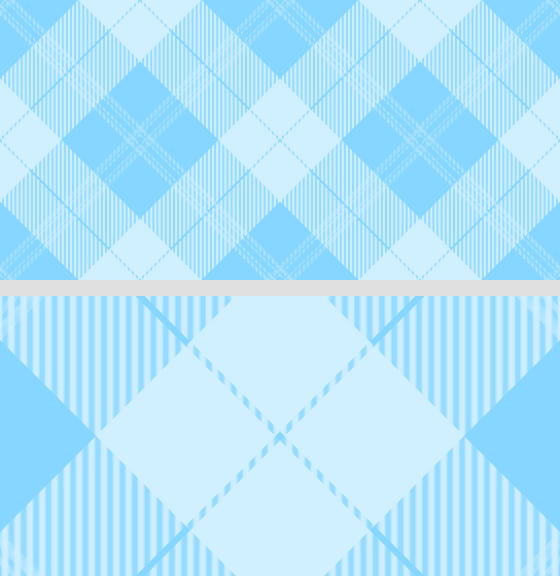
Top, the full canvas; bottom, a detail of the centre.
This pattern is drawn by a Shadertoy shader. Its source:

```glsl
// Diagonal two-tone blue tartan with a fine vertical twill weave.
#define DEEP_BLUE vec3(0.53, 0.84, 1.00)
#define PALE_BLUE vec3(0.82, 0.94, 1.00)
#define REPEATS 1.0          // plaid repeats per canvas height
#define BAND_HALF 0.219      // half width of the pale band
#define PIN_HALF 0.0055      // half width of the dark pinstripe
#define TWILL_COUNT 68.0     // twill ribs per repeat
#define RIB_CONTRAST 0.6
#define OVERCHECK 0.5        // strength of the faint double stripes
#define TONE_CURVE 0.72      // lifts the mixed tones

const float TAU = 6.2831853;

// Soft mask: 1 where distance d is below the edge.
float inside(float d, float edge, float aa) {
    return 1.0 - smoothstep(edge - aa, edge + aa, d);
}

float stripe(float d, float center, float halfWidth, float aa) {
    return inside(abs(d - center), halfWidth, aa);
}

// Paleness of one set of threads across its repeat.
float threadTone(float t, float fleck, float aa) {
    float fromBand = abs(fract(t) - 0.5);
    float fromDeep = 0.5 - fromBand;
    float band = inside(fromBand, BAND_HALF, aa);
    float pin = inside(fromBand, PIN_HALF, aa);
    float pair = stripe(fromDeep, 0.019, 0.005, aa)
               + stripe(fromDeep, 0.043, 0.010, aa);
    return band * (1.0 - pin) + OVERCHECK * pair * fleck;
}

void mainImage(out vec4 fragColor, in vec2 fragCoord) {
    vec2 p = fragCoord / iResolution.y * REPEATS;
    float aa = REPEATS / iResolution.y;

    // Vertical ribs decide which thread set lies on top.
    float rib = sin(TAU * TWILL_COUNT * p.x);
    float weave = clamp(0.5 + RIB_CONTRAST * rib, 0.1, 0.9);

    // Layered sines break the faint stripes into small flecks.
    float fleck = 0.65 + 0.35 * sin(TAU * 0.5 * TWILL_COUNT * p.y)
                              * sin(TAU * 0.5 * TWILL_COUNT * p.x);

    // Two diagonal thread sets, blended by the weave.
    float rising = threadTone(p.x - p.y, fleck, aa);
    float falling = threadTone(p.x + p.y, fleck, aa);
    float paleness = pow(clamp(mix(rising, falling, weave), 0.0, 1.0), TONE_CURVE);

    fragColor = vec4(mix(DEEP_BLUE, PALE_BLUE, paleness), 1.0);
}
```
